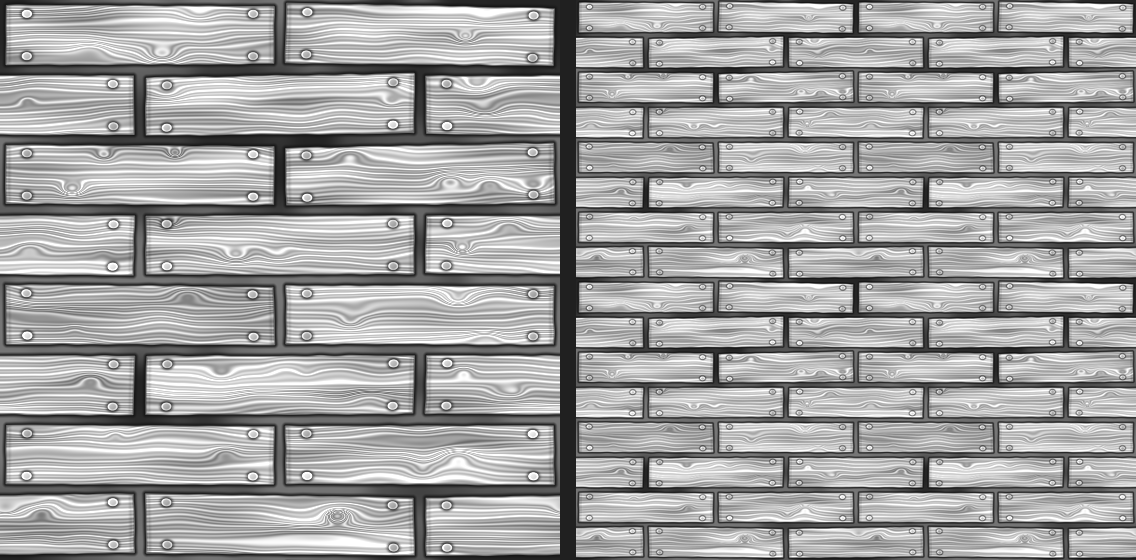
Left: one tile. Right: repeated 2 by 2.
This texture map is drawn by a WebGL 1 fragment shader. Its source:

```glsl
precision highp float;
uniform vec2 u_resolution;

const vec2 GRID = vec2(2.0, 8.0);
const vec2 HALF_PLANK = vec2(0.2403, 0.0530);
const vec2 NAIL_OFFSET = vec2(0.202, 0.0378);
const vec2 NAIL_RADIUS = vec2(0.0102, 0.0080);

float hash(vec2 p) {
  vec3 q = fract(p.xyx * 0.1031);
  q += dot(q, q.yzx + 33.33);
  return fract((q.x + q.y) * q.z);
}

// Whole-number remainder, safe against rounding in the division
vec2 wrap(vec2 i, vec2 period) {
  return floor(i - period * floor((i + 0.5) / period) + 0.5);
}

// Value noise that wraps after a whole period
float noise(vec2 p, vec2 period) {
  vec2 i = floor(p);
  vec2 f = p - i;
  f = f * f * (3.0 - 2.0 * f);
  vec2 a = wrap(i, period);
  vec2 b = wrap(i + 1.0, period);
  return mix(mix(hash(a), hash(vec2(b.x, a.y)), f.x),
             mix(hash(vec2(a.x, b.y)), hash(b), f.x), f.y);
}

float freeNoise(vec2 p) {
  return noise(p, vec2(1024.0));
}

float bell(float x, float width) {
  return exp(-x * x / (width * width));
}

// Slightly tilted coordinates around the plank centre
vec2 plankLocal(vec2 p, vec2 cell, float shift, vec2 seed) {
  vec2 q = p - (cell + 0.5) / GRID - vec2(shift, 0.0);
  q.y -= (hash(seed + 1.7) - 0.5) * 0.030 * q.x;
  q.x += (hash(seed + 4.3) - 0.5) * 0.05 * q.y;
  return q;
}

float plankDistance(vec2 q, vec2 seed) {
  float taper = (hash(seed + 8.9) - 0.5) * 0.012 * q.x;
  float wobble = (freeNoise(q * 38.0 + seed * 9.0 + 40.0) - 0.5) * 0.002;
  vec2 e = abs(q) - HALF_PLANK - vec2(0.0, taper) + 0.002;
  return length(max(e, 0.0)) + min(max(e.x, e.y), 0.0) - 0.002 + wobble;
}

// Grain height: contours run along the plank and close up around knots
float grainField(vec2 q, vec2 seed) {
  float field = q.y;
  field += (freeNoise(q * vec2(14.0, 24.0) + seed * 5.0 + 30.0) - 0.5) * 0.011;
  for (int k = 0; k < 4; k++) {
    vec2 s = seed + 2.3 * float(k);
    vec2 centre = (vec2(hash(s + 13.1), hash(s + 17.9)) - 0.5) * vec2(0.42, 0.085);
    vec2 size = mix(vec2(0.015, 0.010), vec2(0.036, 0.016), hash(s + 23.7));
    float strength = (hash(s + 29.3) - 0.5) * 0.046;
    vec2 r = (q - centre) / size;
    field += strength * exp(-dot(r, r));
  }
  return field;
}

// Bright ridges with soft grey troughs beside them
float woodTone(vec2 q, vec2 seed) {
  float field = grainField(q, seed);
  vec2 origin = seed * 11.0 + 60.0;
  float phase = field * 82.0 + 1.7 * freeNoise(vec2(q.x * 4.0, field * 42.0) + origin);
  float offset = abs(fract(phase) - 0.5) * 2.0;
  float broad = freeNoise(vec2(q.x * 6.0, field * 50.0) + origin.yx);
  float strength = freeNoise(vec2(q.x * 7.0, phase) + origin + 20.0);
  float tone = 0.775 + (broad - 0.5) * 0.32;
  tone += mix(0.08, 0.30, strength) * bell(offset, 0.24);
  tone -= mix(0.24, 0.10, strength) * bell(offset - 0.58, 0.26);
  return tone;
}

float bevel(float tone, vec2 q, float depth) {
  float endDepth = HALF_PLANK.x - abs(q.x);
  tone *= mix(0.78, 1.0, smoothstep(0.004, 0.013, endDepth));
  tone += 0.10 * bell(depth - 0.0045, 0.0018);
  return mix(0.38, tone, smoothstep(0.0, 0.0035, depth));
}

float addNail(float tone, vec2 q, vec2 seed, float pixel) {
  vec2 side = sign(q);
  vec2 r = (q - side * NAIL_OFFSET) / NAIL_RADIUS;
  float e = length(r);
  float shine = hash(seed + side * 3.0 + 51.0);
  tone *= 1.0 - 0.6 * bell(max(e - 1.0, 0.0), 0.36) * (0.5 + 0.5 * abs(r.y) / (e + 0.01));
  float head = 0.66 + 0.26 * shine * shine + 0.07 * (r.y - r.x);
  head += 0.32 * bell(e - 0.72, 0.15) * (0.35 + 0.65 * abs(r.x));
  head *= 1.0 - 0.6 * smoothstep(0.80, 1.02, e);
  return mix(tone, head, clamp(0.5 + (1.0 - e) * NAIL_RADIUS.y / pixel, 0.0, 1.0));
}

float gapTone(vec2 p, float distanceOut) {
  float cloud = noise(p * 4.0, vec2(4.0)) * 0.7 + noise(p * 16.0, vec2(16.0)) * 0.3;
  float middle = mix(0.14, 0.46, smoothstep(0.2, 0.85, cloud));
  return mix(0.08, middle, smoothstep(-0.001, 0.0075, distanceOut));
}

void main() {
  vec2 p = gl_FragCoord.xy / u_resolution;
  float pixel = 1.0 / min(u_resolution.x, u_resolution.y);
  float nearest = 1.0;
  vec2 local = vec2(0.0);
  vec2 seed = vec2(0.0);

  // Nearest plank among the neighbouring cells of the staggered rows
  for (int j = -1; j <= 1; j++) {
    float row = floor(p.y * GRID.y) + float(j);
    float shift = 0.25 * wrap(vec2(row + 1.0), vec2(2.0)).x;
    for (int i = -1; i <= 1; i++) {
      vec2 cell = vec2(floor((p.x - shift) * GRID.x) + float(i), row);
      vec2 id = wrap(cell, GRID) * vec2(7.3, 3.7) + 11.7;
      vec2 q = plankLocal(p, cell, shift, id);
      float d = plankDistance(q, id);
      if (d < nearest) {
        nearest = d;
        local = q;
        seed = id;
      }
    }
  }

  float wood = bevel(woodTone(local, seed), local, -nearest);
  wood = addNail(wood, local, seed, pixel);
  float cover = clamp(0.5 - nearest / pixel, 0.0, 1.0);
  float tone = mix(gapTone(p, max(nearest, 0.0)), wood, cover);
  gl_FragColor = vec4(vec3(clamp(tone, 0.0, 1.0)), 1.0);
}
```
